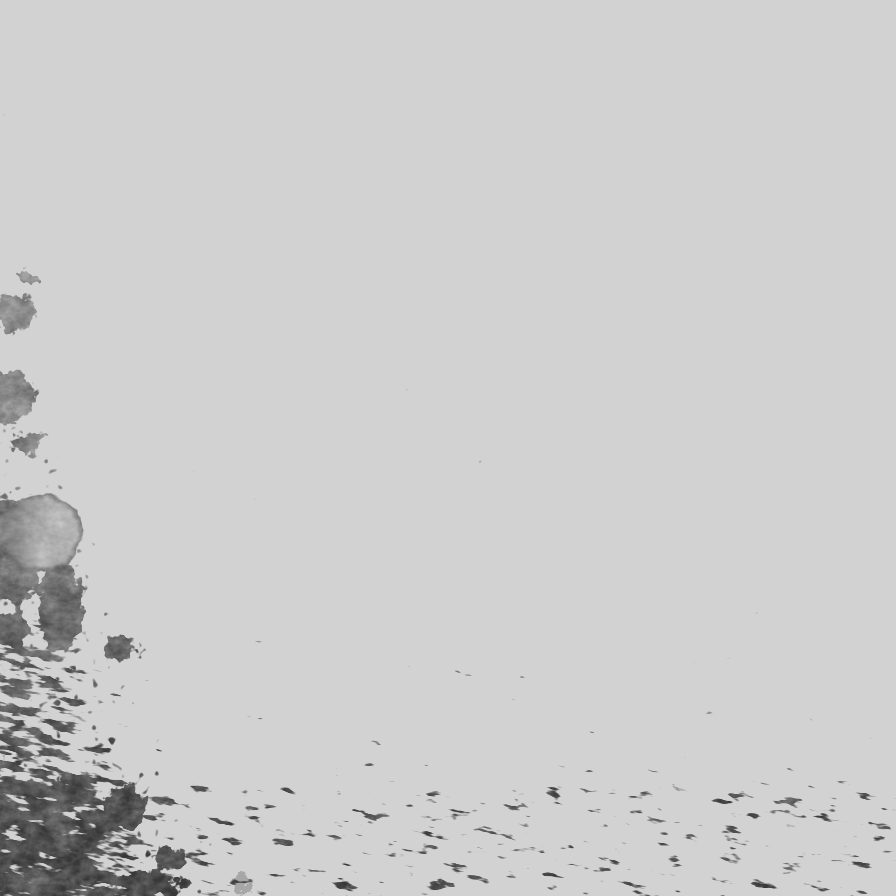
This background is drawn by a Shadertoy shader. Its source:

```glsl
const vec3 PAPER = vec3(0.824);
const float INK_DARK = 0.31;
const float INK_MID = 0.54;
const float INK_PALE = 0.70;
const float REACH_BASE = 0.215;     // width of the worn area at the bottom
const float REACH_SLOPE = 0.31;     // how fast it narrows upward
const float MASS_TOP = 0.14;        // top of the dense dark area
const float STREAK_TOP = 0.30;      // top of the streaked area
const float STREAK_TILT = 0.16;
const vec2 STREAK_FREQ = vec2(30.0, 92.0);
const float SPECK_FREQ = 100.0;
const float RAGGEDNESS = 0.012;
const vec2 STONE_POS = vec2(0.046, 0.405);
const vec2 STONE_SIZE = vec2(0.046, 0.043);

// Patches: centre.xy, radius.xy
const int PATCH_COUNT = 11;
const vec4 PATCHES[PATCH_COUNT] = vec4[](
    vec4(0.018, 0.651, 0.021, 0.021), vec4(0.031, 0.691, 0.009, 0.007),
    vec4(0.012, 0.557, 0.025, 0.031), vec4(0.030, 0.505, 0.014, 0.012),
    vec4(0.012, 0.385, 0.036, 0.060), vec4(0.068, 0.323, 0.025, 0.050),
    vec4(0.133, 0.277, 0.020, 0.014), vec4(0.010, 0.295, 0.022, 0.018),
    vec4(0.140, 0.099, 0.023, 0.024), vec4(0.191, 0.042, 0.017, 0.013),
    vec4(0.165, 0.012, 0.040, 0.014));

vec2 hashGradient(vec2 cell) {
    vec3 h = fract(cell.xyx * vec3(0.1031, 0.1030, 0.0973));
    h += dot(h, h.yzx + 33.33);
    return fract((h.xx + h.yz) * h.zy) * 2.0 - 1.0;
}

float gradientNoise(vec2 p) {
    vec2 i = floor(p), f = fract(p);
    vec2 u = f * f * f * (f * (f * 6.0 - 15.0) + 10.0);
    vec2 e = vec2(1.0, 0.0);
    float low = mix(dot(hashGradient(i), f),
                    dot(hashGradient(i + e), f - e), u.x);
    float high = mix(dot(hashGradient(i + e.yx), f - e.yx),
                     dot(hashGradient(i + e.xx), f - e.xx), u.x);
    return mix(low, high, u.y);
}

float fractalNoise(vec2 p) {
    float sum = 0.0, gain = 1.0;
    for (int k = 0; k < 3; k++) {
        sum += gain * gradientNoise(p);
        p = p * 2.03 + 17.7;
        gain *= 0.55;
    }
    return sum;
}

float ellipseDistance(vec2 p, vec2 centre, vec2 radius) {
    return (length((p - centre) / radius) - 1.0) * min(radius.x, radius.y);
}

float patchDistance(vec2 p) {
    float d = 1.0;
    for (int k = 0; k < PATCH_COUNT; k++)
        d = min(d, ellipseDistance(p, PATCHES[k].xy, PATCHES[k].zw));
    return d + RAGGEDNESS * fractalNoise(p * 65.0);
}

float streakDistance(vec2 p, float across) {
    vec2 q = vec2(p.x, p.y + STREAK_TILT * p.x) * STREAK_FREQ;
    float threshold = mix(-0.30, 0.02, smoothstep(MASS_TOP - 0.03, MASS_TOP + 0.01, p.y));
    threshold += 0.65 * smoothstep(0.40, 1.0, across);
    threshold += 0.50 * smoothstep(STREAK_TOP - 0.03, STREAK_TOP + 0.03, p.y);
    return (threshold - fractalNoise(q)) / STREAK_FREQ.y;
}

float speckDistance(vec2 p, float across) {
    float threshold = 0.36 + 0.35 * smoothstep(0.8, 1.4, across)
                    + smoothstep(0.55, 0.72, p.y);
    return (threshold - gradientNoise(p * SPECK_FREQ + 9.0)) / SPECK_FREQ;
}

void mainImage(out vec4 fragColor, in vec2 fragCoord) {
    vec2 p = fragCoord / iResolution.xy;
    float pixel = 1.0 / iResolution.y;
    float across = p.x / max(REACH_BASE - REACH_SLOPE * p.y, 0.01);

    // Ragged coverage
    float stone = ellipseDistance(p, STONE_POS, STONE_SIZE)
                + 0.4 * RAGGEDNESS * fractalNoise(p * 50.0);
    float worn = min(patchDistance(p), streakDistance(p, across));
    worn = min(min(worn, stone), speckDistance(p, across));
    float coverage = 1.0 - smoothstep(-pixel, pixel, worn);

    // Ink tone, lighter with height and mottled by grain
    float grain = fractalNoise(p * vec2(95.0, 130.0));
    float cloud = gradientNoise(p * 38.0 + 4.0);
    float tone = mix(INK_DARK, INK_MID, smoothstep(0.0, 0.62, p.y));
    tone += 0.13 * grain + 0.20 * cloud;

    // Pale stone with a dark rim
    float stoneCore = smoothstep(0.001, -0.007, stone);
    float stoneTone = INK_PALE + 0.12 * cloud + 0.08 * grain;
    stoneTone -= 0.22 * smoothstep(0.055, 0.0, p.x);
    tone = mix(tone, stoneTone, stoneCore);

    // Faint mark beyond the edge
    float mark = ellipseDistance(p, vec2(0.270, 0.014), vec2(0.010, 0.011))
               + RAGGEDNESS * grain;
    float markCover = 0.6 * (1.0 - smoothstep(-pixel, pixel, mark));

    vec3 color = mix(PAPER, vec3(INK_MID), markCover);
    color = mix(color, vec3(clamp(tone, 0.22, 0.80)), coverage);
    fragColor = vec4(color, 1.0);
}
```
